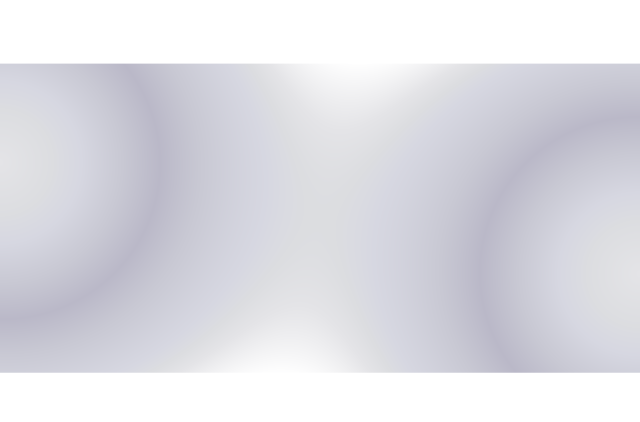
Give the GLSL for this background, as a WebGL 2 fragment shader.

```glsl
#version 300 es
precision highp float;
// Soft silver band on white, shaded by two radial wells at opposite sides.
uniform vec2 u_resolution;
out vec4 outColor;

const vec3 WHITE  = vec3(1.0);
const vec3 PEARL  = vec3(0.894, 0.894, 0.906);
const vec3 SILVER = vec3(0.863, 0.867, 0.880);
const vec3 MIST   = vec3(0.840, 0.843, 0.882);
const vec3 STEEL  = vec3(0.785, 0.785, 0.828);
const vec3 DUSK   = vec3(0.729, 0.722, 0.784);

// Linear position of x between a and b, clamped to 0..1
float ramp(float a, float b, float x) {
  return clamp((x - a) / (b - a), 0.0, 1.0);
}

// Distance to a pair of foci, merged by inverse squares
float pairDistance(vec2 p, vec2 focus) {
  vec2 a = p - focus;
  vec2 b = p + focus;
  return inversesqrt(1.0 / max(dot(a, a), 1e-6) + 1.0 / max(dot(b, b), 1e-6));
}

// Metallic gradient: pale core, dark ring, then up to white
vec3 metal(float d) {
  vec3 c = mix(PEARL, SILVER, ramp(0.0, 0.080, d));
  c = mix(c, MIST, ramp(0.080, 0.126, d));
  c = mix(c, STEEL, ramp(0.126, 0.186, d));
  c = mix(c, DUSK, ramp(0.186, 0.238, d));
  c = mix(c, STEEL, ramp(0.238, 0.286, d));
  c = mix(c, MIST, ramp(0.286, 0.343, d));
  c = mix(c, SILVER, ramp(0.343, 0.359, d));
  c = mix(c, PEARL, ramp(0.359, 0.372, d));
  return mix(c, WHITE, ramp(0.372, 0.400, d));
}

// Antialiased coverage of a horizontal band
float band(float y, float halfHeight, float pixel) {
  return clamp((halfHeight - abs(y)) / pixel + 0.5, 0.0, 1.0);
}

void main() {
  // Width units, centred on the band
  vec2 p = (gl_FragCoord.xy - vec2(0.5, 0.483) * u_resolution) / u_resolution.x;
  vec3 shade = metal(pairDistance(p, vec2(-0.5, 0.087)));
  float cover = band(p.y, 0.2415, 1.0 / u_resolution.x);
  outColor = vec4(mix(WHITE, shade, cover), 1.0);
}
```
